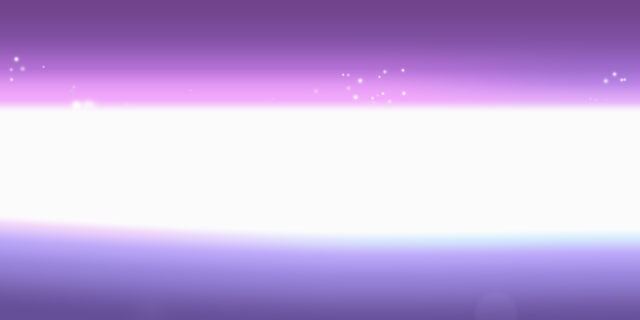
This background is drawn by a Shadertoy shader. Its source:

```glsl
// A glowing white band between a violet-pink sky and a periwinkle floor.
// Colour ramps follow the distance from each band edge; small clusters of
// hashed sparkles and soft puffs of light lie along the upper edge.

const vec3 WHITE = vec3(0.985);
const vec3 PINK = vec3(0.95, 0.66, 0.98);
const vec3 ORCHID = vec3(0.72, 0.45, 0.85);
const vec3 PLUM = vec3(0.49, 0.31, 0.63);
const vec3 DARK_PLUM = vec3(0.44, 0.26, 0.54);
const vec3 LAVENDER = vec3(0.75, 0.67, 0.98);
const vec3 PERIWINKLE = vec3(0.62, 0.55, 0.89);
const vec3 INDIGO = vec3(0.40, 0.31, 0.60);

vec2 hash2(float n) {
    return fract(sin(vec2(n * 12.99, n * 78.23) + 1.7) * 4375.85);
}

float glow(vec2 p, vec2 center, float radius) {
    vec2 d = (p - center) / radius;
    return exp(-dot(d, d));
}

// Sky colour at height h above the upper edge.
vec3 skyColor(float h, float x) {
    float cool = smoothstep(0.55, 0.95, x);
    vec3 nearPink = mix(PINK, vec3(0.88, 0.66, 0.97), cool);
    vec3 midPink = mix(vec3(0.88, 0.59, 0.95), vec3(0.73, 0.52, 0.90), cool);
    vec3 c = mix(WHITE, nearPink, smoothstep(-0.006, 0.042, h));
    c = mix(c, midPink, smoothstep(0.035, 0.095, h));
    c = mix(c, mix(ORCHID, vec3(0.63, 0.43, 0.81), cool),
            smoothstep(0.075, 0.14, h));
    c = mix(c, PLUM, smoothstep(0.11, 0.25, h));
    return mix(c, DARK_PLUM, smoothstep(0.22, 0.35, h));
}

// Floor colour at depth d below the lower edge.
vec3 floorColor(float d, float x) {
    vec3 rim = mix(vec3(0.95, 0.84, 0.98), vec3(0.85, 0.94, 0.99),
                   smoothstep(0.1, 0.75, x));
    vec3 c = mix(WHITE, rim, smoothstep(-0.012, 0.022, d));
    c = mix(c, LAVENDER, smoothstep(0.008, 0.075, d));
    c = mix(c, PERIWINKLE, smoothstep(0.05, 0.14, d));
    return mix(c, INDIGO, smoothstep(0.10, 0.29, d));
}

// Lower edge, rising in a gentle curve toward the left.
float lowerEdge(float x) {
    return 0.268 + 0.05 * pow(max(0.0, 1.0 - x / 0.55), 1.5)
         + 0.008 * smoothstep(0.6, 1.0, x);
}

// Sparkles scattered in a box around a center.
float sparkles(vec2 p, vec2 center, vec2 spread, int count, float seed) {
    float light = 0.0;
    for (int i = 0; i < count; i++) {
        float n = seed + float(i);
        vec2 offset = (hash2(n) - 0.5) * 2.0 * spread;
        vec2 kind = hash2(n + 37.0);
        float radius = mix(0.003, 0.007, kind.x);
        light += glow(p, center + offset, radius) * mix(0.35, 1.0, kind.y);
    }
    return light;
}

void mainImage(out vec4 fragColor, in vec2 fragCoord) {
    vec2 uv = fragCoord / iResolution.xy;
    vec2 p = vec2(uv.x * 2.0, uv.y);

    // Sky, white band and floor
    float upperEdge = 0.652;
    vec3 color = uv.y > 0.45 ? skyColor(uv.y - upperEdge, uv.x)
                             : floorColor(lowerEdge(uv.x) - uv.y, uv.x);

    // Sparkle clusters
    float light = sparkles(p, vec2(0.08, 0.78), vec2(0.06, 0.04), 5, 3.0);
    light += sparkles(p, vec2(1.16, 0.73), vec2(0.11, 0.055), 13, 21.0);
    light += sparkles(p, vec2(1.92, 0.755), vec2(0.06, 0.022), 4, 52.0);
    light += 0.35 * sparkles(p, vec2(1.0, 0.70), vec2(0.95, 0.03), 10, 71.0);

    // Puff of light on the upper edge
    for (int i = 0; i < 6; i++) {
        vec2 offset = (hash2(float(i) + 90.0) - 0.5) * vec2(0.08, 0.035);
        light += 0.45 * glow(p, vec2(0.255, 0.667) + offset, 0.014);
    }
    color = mix(color, WHITE, clamp(light, 0.0, 1.0));

    // Faint discs of light near the bottom
    float disc = 1.0 - smoothstep(0.055, 0.075, length(p - vec2(1.55, 0.02)));
    color += 0.025 * disc + 0.02 * glow(p, vec2(0.47, 0.02), 0.05);

    fragColor = vec4(color, 1.0);
}
```
